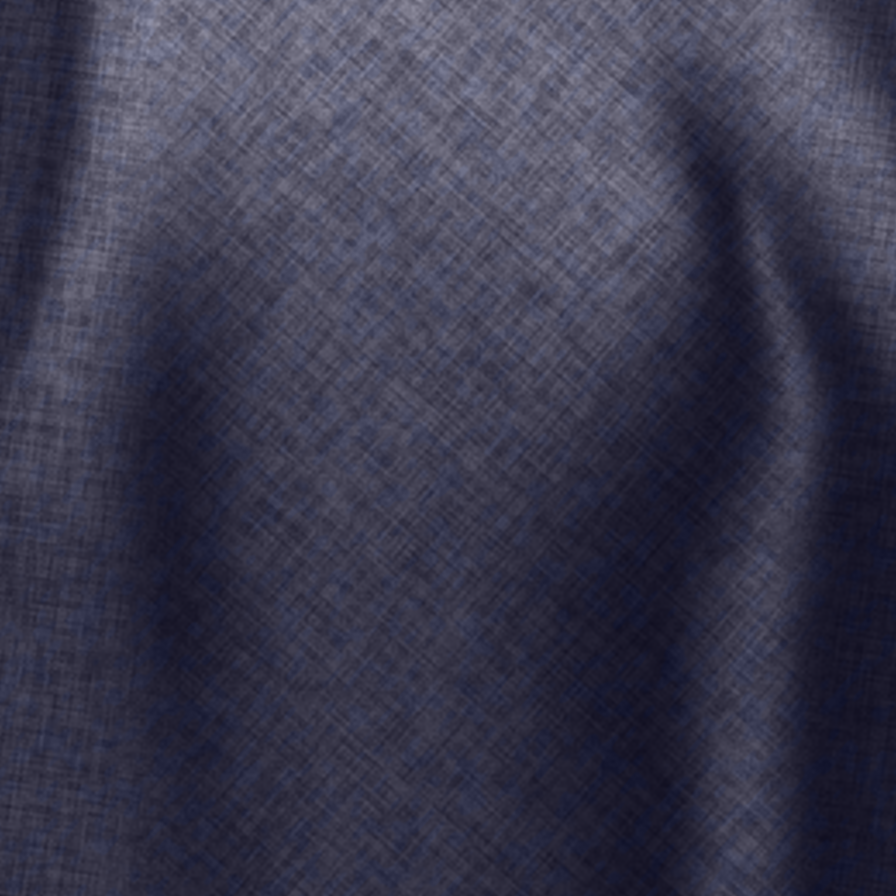
This texture is drawn by a WebGL 2 fragment shader. Its source:

```glsl
#version 300 es
precision highp float;

uniform vec2 u_resolution;
out vec4 fragColor;

// Cloth brightness
const float LIGHT_LOW = 0.205;
const float LIGHT_HIGH = 0.375;
const float SHADE = 0.085;
const float SHEEN = 0.27;
// Weave, in cells per canvas
const float THREADS = 230.0;
const float THREAD_STRETCH = 0.14;
const float GRAIN = 260.0;
const float WEAVE_DEPTH = 0.30;
const float GRAIN_DEPTH = 0.22;
const float MOTTLE_DEPTH = 0.12;
// Dye
const vec3 DYE_OFFSET = vec3(0.002, -0.004, 0.066);
const vec3 BLUE_FIBRE = vec3(-0.012, 0.002, 0.026);

float hash(vec2 p) {
    vec3 q = fract(p.xyx * vec3(0.1031, 0.1030, 0.0973));
    q += dot(q, q.yzx + 33.33);
    return fract((q.x + q.y) * q.z);
}

float noise(vec2 p) {
    vec2 i = floor(p);
    vec2 f = fract(p);
    f = f * f * (3.0 - 2.0 * f);
    float low = mix(hash(i), hash(i + vec2(1, 0)), f.x);
    float high = mix(hash(i + vec2(0, 1)), hash(i + vec2(1, 1)), f.x);
    return mix(low, high, f.y);
}

float fbm(vec2 p) {
    float sum = 0.0, gain = 0.5;
    for (int i = 0; i < 4; i++) {
        sum += gain * noise(p);
        p = p * 2.03 + 17.0;
        gain *= 0.5;
    }
    return sum;
}

mat2 rotation(float a) {
    return mat2(cos(a), sin(a), -sin(a), cos(a));
}

// Soft band with its own width on either side of its centre line
float band(float d, float left, float right) {
    float t = d / (d < 0.0 ? left : right);
    return exp(-t * t);
}

// Two crossing sets of stretched fibres, centred on zero
float weave(vec2 p, float angle) {
    vec2 q = rotation(angle) * p * THREADS + 400.0;
    float warp = noise(q * vec2(1.0, THREAD_STRETCH));
    float weft = noise(q.yx * vec2(1.0, THREAD_STRETCH) + 91.0);
    return warp + weft - 1.0;
}

float foldLight(vec2 p) {
    float x = p.x, y = p.y, drop = 1.0 - y;
    float light = mix(LIGHT_LOW, LIGHT_HIGH, smoothstep(0.3, 1.0, y));

    // Broad glows on the upper body
    light += 0.05 * band(x - 0.40, 0.22, 0.18) * smoothstep(0.75, 1.0, y);
    light += 0.045 * band(x - 0.73, 0.15, 0.10) * band(y - 0.78, 0.13, 0.14);
    light += 0.025 * band(x - 0.45, 0.16, 0.16) * band(y - 0.42, 0.25, 0.2);

    // Left crest, valley and far edge
    float crest = 0.055 + 0.115 * smoothstep(0.45, 1.0, y);
    light += 0.06 * band(x - crest, 0.05, 0.055) * smoothstep(0.25, 0.75, y);
    float valley = 0.19 + 0.03 * smoothstep(0.35, 0.0, y) + 0.02 * smoothstep(0.5, 0.85, y);
    float valleyDepth = 0.85 * smoothstep(0.92, 0.5, y) * mix(0.65, 1.0, smoothstep(0.05, 0.4, y));
    light = mix(light, SHADE, valleyDepth * band(x - valley, 0.065, 0.085));
    float leftEdge = 0.09 - 0.5 * drop * drop;
    light = mix(light, 0.185, smoothstep(0.035, -0.025, x - leftEdge));
    light -= 0.06 * band(x - leftEdge, 0.03, 0.03) * smoothstep(0.5, 0.7, y);

    // Right shoulder falling out of the canvas
    float shoulder = 0.84 + 0.55 * drop;
    light += 0.035 * band(x - shoulder, 0.05, 0.05) * smoothstep(0.5, 0.8, y);
    light = mix(light, 0.15, 0.9 * smoothstep(0.02, 0.13, x - shoulder) * smoothstep(0.6, 0.75, y));
    light = mix(light, 0.10, smoothstep(0.66, 0.42, y) * smoothstep(0.85, 0.94, x));

    // Hollows on both sides of the right ridge
    float hollow = 0.73 + 0.09 * smoothstep(0.3, 0.6, y) - 0.06 * smoothstep(0.7, 0.95, y);
    float hollowLeft = mix(0.16, 0.05, smoothstep(0.4, 0.8, y));
    float hollowDepth = 0.94 * mix(1.0, 0.2, smoothstep(0.78, 1.0, y));
    light = mix(light, SHADE, hollowDepth * band(x - hollow, hollowLeft, 0.07));
    float ridge = 0.828 + 0.06 * band(y - 0.53, 0.2, 0.2);
    float ridgeWidth = mix(0.043, 0.019, smoothstep(0.2, 0.7, y));
    float outer = ridge + mix(0.09, 0.045, smoothstep(0.4, 0.75, y));
    light = mix(light, SHADE, 0.9 * smoothstep(0.9, 0.6, y) * band(x - outer, 0.06, 0.055));

    // Narrow sheen along the ridge
    float sheen = smoothstep(0.9, 0.72, y) * mix(0.75, 1.0, smoothstep(0.2, 0.65, y));
    return mix(light, SHEEN, sheen * band(x - ridge, ridgeWidth, ridgeWidth));
}

void main() {
    vec2 p = gl_FragCoord.xy / u_resolution;
    float light = foldLight(p);

    // Threads run diagonally in the middle and nearly upright at the sides
    float diagonal = smoothstep(0.08, 0.25, p.x) * smoothstep(1.0, 0.82, p.x);
    float threads = mix(weave(p, 0.14), weave(p, 0.72), diagonal);
    float grain = noise(p * GRAIN) - 0.5;
    float mottle = fbm(p * 14.0) - 0.47;

    light *= 1.0 + WEAVE_DEPTH * threads + GRAIN_DEPTH * grain + MOTTLE_DEPTH * mottle;
    float blue = smoothstep(0.5, 0.8, noise(rotation(0.72) * p * vec2(110.0, 60.0)));
    vec3 colour = light + DYE_OFFSET + BLUE_FIBRE * blue;
    fragColor = vec4(clamp(colour, 0.0, 1.0), 1.0);
}
```
